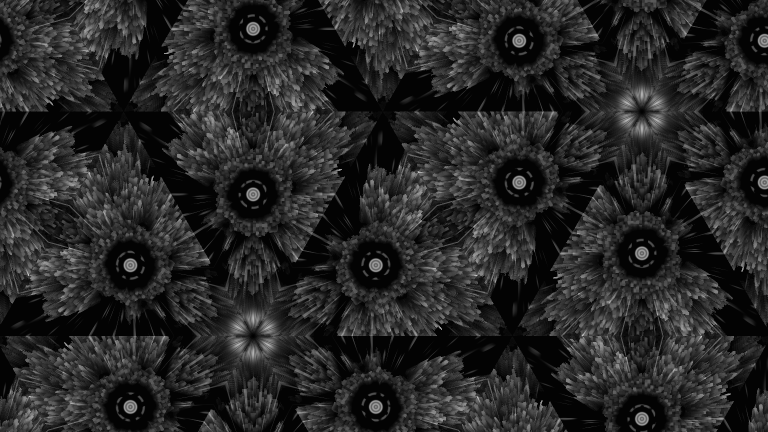
A Shadertoy shader for this pattern:

```glsl
// Dark kaleidoscope: hexagons of six rotated triangles, each an exploded relief.
// Every triangle extrudes a noisy height field outward from its disc, found by
// stepping down through the heights; petals fill the centre of each hexagon.

const float PI = 3.14159265;
const vec2 DISC = vec2(0.0, 0.328);   // disc centre on the triangle axis

float hash(vec2 p) {
    vec3 q = fract(p.xyx * vec3(0.1031, 0.1030, 0.0973));
    q += dot(q, q.yzx + 33.33);
    return fract((q.x + q.y) * q.z);
}

float noise(vec2 p) {
    vec2 i = floor(p), f = fract(p);
    f = f * f * (3.0 - 2.0 * f);
    return mix(mix(hash(i), hash(i + vec2(1, 0)), f.x),
               mix(hash(i + vec2(0, 1)), hash(i + vec2(1, 1)), f.x), f.y);
}

// Fold the plane into one triangle: apex at the origin, axis along +y
vec2 foldTriangle(vec2 p) {
    vec2 cell = vec2(1.8, 1.03923);
    vec2 a = mod(p + 0.5 * cell, cell) - 0.5 * cell;
    vec2 b = mod(p, cell) - 0.5 * cell;
    p = dot(a, a) < dot(b, b) ? a : b;
    float angle = atan(p.x, p.y);
    angle -= round(angle / (PI / 3.0)) * PI / 3.0;
    return length(p) * vec2(sin(angle), cos(angle));
}

// Concentric square bands standing on a corner
float diamondBands(float k, float size) {
    k /= size;
    return max(step(0.38, k) * step(k, 0.64), step(k, 0.2));
}

// Height of the relief, 0 to 1
float relief(vec2 p) {
    vec2 m = vec2(abs(p.x), p.y);
    float r = length(p - DISC);
    float grain = hash(floor(p * 190.0) + 70.0);
    float block = hash(floor(m * 60.0) + 20.0);

    // Broken patches, thinning out toward the corners
    float patches = smoothstep(0.3, 0.62, 0.65 * noise(m * 26.0 + 5.0) + 0.35 * noise(m * 65.0));
    float h = patches * (0.22 + 0.33 * block + 0.55 * grain * grain);
    h *= 1.0 - 0.75 * smoothstep(0.14, 0.34, r);

    // Two diamonds on the axis
    float k = m.x + abs(p.y - 0.19);
    if (k < 0.085) h = diamondBands(k, 0.085) * (0.2 + 0.35 * grain);
    k = m.x + abs(p.y - 0.465);
    if (k < 0.045) h = diamondBands(k, 0.045) * (0.2 + 0.3 * grain);

    // Collar around the empty ring
    float ragged = r + 0.012 * (noise(p * 90.0) - 0.5);
    float collar = smoothstep(0.094, 0.07, ragged);
    h = mix(h, 0.2 + 0.45 * grain, collar) * step(0.054, ragged);

    // Bare wedge along the left side
    float side = dot(p, vec2(0.866, 0.5));
    float along = dot(p, vec2(-0.5, 0.866));
    float bare = 0.085 * smoothstep(0.12, 0.32, along) * (0.5 + noise(p * 22.0));
    return h * smoothstep(bare - 0.008, bare + 0.012, side);
}

float shade(vec2 p) {
    vec2 d = p - DISC;
    float r = length(d), angle = atan(abs(d.x), d.y);
    float tone = 0.01;

    // Step down from the top until the extruded relief is met
    for (int i = 0; i < 24; i++) {
        float h = 1.0 - float(i) / 24.0;
        vec2 q = DISC + d / (1.0 + 0.45 * h);
        float top = relief(q);
        if (top > h) {
            float face = 0.45 + 0.75 * hash(floor(q * 190.0));
            float edge = 1.0 - 0.4 * smoothstep(0.03, 0.25, top - h);
            tone += (0.02 + 0.48 * h) * face * edge;
            break;
        }
    }

    // Flying radial splinters
    float splinter = smoothstep(0.76, 0.95, noise(vec2(angle * 48.0, r * 17.0)));
    tone += 0.28 * splinter * smoothstep(0.08, 0.13, r) * smoothstep(0.42, 0.2, r);

    // Disc with rings, and a broken arc in the dark ring
    float core = smoothstep(0.018, 0.014, r);
    tone = mix(tone, 0.5 + 0.13 * cos(r * 900.0), core);
    float arc = smoothstep(0.004, 0.001, abs(r - 0.031));
    tone += 0.3 * arc * smoothstep(0.45, 0.65, noise(d * 110.0));

    // Petal around the apex
    float reach = length(p), turn = atan(p.x, p.y);
    float petal = pow(max(cos(3.0 * turn), 0.0), 0.8) * smoothstep(0.1, 0.04, reach);
    float rib = 0.35 + 0.65 * noise(vec2(abs(turn) * 26.0, reach * 30.0));
    float glow = exp(-pow((reach - 0.04) / 0.022, 2.0));
    tone = mix(tone, rib * (0.12 + 0.65 * glow), petal);
    return tone * smoothstep(0.0, 0.014, reach);
}

void mainImage(out vec4 fragColor, in vec2 fragCoord) {
    // Average four samples per pixel
    float tone = 0.0;
    for (int i = 0; i < 4; i++) {
        vec2 offset = (vec2(i % 2, i / 2) - 0.5) * 0.5;
        vec2 uv = (fragCoord + offset) / iResolution.y;
        tone += shade(foldTriangle(uv - vec2(0.586, 0.222))) / 4.0;
    }
    fragColor = vec4(vec3(tone), 1.0);
}
```
